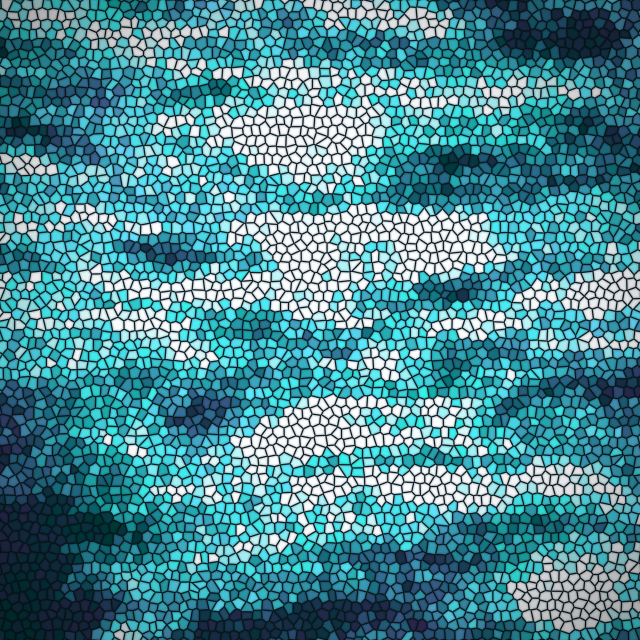
This pattern is drawn by a Shadertoy shader. Its source:

```glsl
#define CELLS 66.0        // tiles across the canvas
#define JITTER 0.66       // irregularity of the tile seeds
#define GROUT 0.066       // half width of the joints, in tiles
#define SOFTNESS 0.075    // joint edge blur, in tiles
#define SWELL_GAIN 1.5    // strength of the broad light and dark patches
#define STREAK_GAIN 0.65  // strength of the thin horizontal streaks
#define GRAIN_GAIN 0.38   // tone difference between single tiles
#define VIGNETTE 0.34     // darkening toward the border

const vec3 JOINT = vec3(0.025, 0.09, 0.12);
const vec3 ABYSS = vec3(0.07, 0.20, 0.28);
const vec3 DEEP  = vec3(0.13, 0.41, 0.52);
const vec3 TEAL  = vec3(0.20, 0.64, 0.72);
const vec3 CYAN  = vec3(0.31, 0.90, 0.95);
const vec3 PALE  = vec3(0.66, 0.94, 0.96);
const vec3 FOAM  = vec3(0.97, 0.98, 0.99);

float hash(vec2 p) {
    return fract(sin(dot(p, vec2(127.1, 311.7))) * 43758.5);
}

float noise(vec2 p) {
    vec2 i = floor(p), f = fract(p);
    f = f * f * (3.0 - 2.0 * f);
    return mix(mix(hash(i), hash(i + vec2(1, 0)), f.x),
               mix(hash(i + vec2(0, 1)), hash(i + vec2(1, 1)), f.x), f.y);
}

float fbm(vec2 p) {
    float sum = 0.0, weight = 0.53;
    for (int i = 0; i < 3; i++) {
        sum += weight * noise(p);
        p = mat2(0.99, 0.1, -0.1, 0.99) * p * 2.03 + 17.3;
        weight *= 0.53;
    }
    return sum;
}

// Jittered seed; odd rows are shifted to favour hexagonal tiles
vec2 seed(vec2 cell) {
    vec2 offset = vec2(hash(cell), hash(cell + 57.3)) - 0.5;
    float shift = 0.5 * mod(cell.y, 2.0) - 0.25;
    return cell + 0.5 + JITTER * offset + vec2(shift, 0.0);
}

// Returns the nearest seed (xy) and the distance to the tile border (z)
vec3 voronoi(vec2 p) {
    vec2 base = floor(p), nearest = vec2(0);
    float best = 1e3, border = 1e3;
    for (int y = -2; y <= 2; y++)
    for (int x = -2; x <= 2; x++) {
        vec2 s = seed(base + vec2(x, y));
        float d = dot(s - p, s - p);
        if (d < best) { best = d; nearest = s; }
    }
    for (int y = -2; y <= 2; y++)
    for (int x = -2; x <= 2; x++) {
        vec2 s = seed(base + vec2(x, y));
        vec2 across = s - nearest;
        if (dot(across, across) > 1e-4)
            border = min(border, dot(0.5 * (s + nearest) - p, normalize(across)));
    }
    return vec3(nearest, border);
}

// Brightness of the rippled water at a point
float waterTone(vec2 p) {
    vec2 q = p + vec2(0.0, 0.09 * noise(p * 3.5 + 4.0));
    float swell = fbm(q * vec2(5.0, 12.0) + 3.7) - 0.45;
    float streak = noise(q * vec2(5.5, 33.0) + 21.0) - 0.5;
    vec2 c = p - vec2(0.48, 0.53);
    float corner = smoothstep(0.42, 0.0, length(p * vec2(1.3, 1.0)));
    return 0.62 + SWELL_GAIN * swell + STREAK_GAIN * streak
         - 0.6 * dot(c, c) - 0.3 * corner;
}

vec3 waterColor(float t) {
    vec3 color = mix(ABYSS, DEEP, smoothstep(0.02, 0.20, t));
    color = mix(color, TEAL, smoothstep(0.24, 0.40, t));
    color = mix(color, CYAN, smoothstep(0.45, 0.59, t));
    color = mix(color, PALE, smoothstep(0.68, 0.78, t));
    return mix(color, FOAM, smoothstep(0.77, 0.86, t));
}

void mainImage(out vec4 fragColor, in vec2 fragCoord) {
    vec2 uv = fragCoord / iResolution.y;
    vec3 tile = voronoi(uv * CELLS);
    vec2 site = tile.xy / CELLS;

    // One flat colour per tile, shifted between steel blue and turquoise
    float tone = waterTone(site) + GRAIN_GAIN * (hash(floor(tile.xy * 31.0)) - 0.5);
    vec3 color = waterColor(tone);
    float hue = 0.6 * hash(floor(tile.xy * 47.0)) + 0.8 * noise(site * 6.0 + 9.0) - 0.7;
    color += hue * vec3(0.20, -0.06, 0.10) * (1.0 - smoothstep(0.6, 0.8, tone));

    // Soft shading inside the tile, then the dark joint
    color *= 0.88 + 0.14 * smoothstep(0.08, 0.32, tile.z);
    float blur = max(SOFTNESS, 0.55 * CELLS / iResolution.y);
    color = mix(JOINT, color, smoothstep(GROUT - blur, GROUT + blur, tile.z));

    // Darker border
    vec2 edge = fragCoord / iResolution.xy - 0.5;
    color *= 1.0 - VIGNETTE * smoothstep(0.06, 0.5, dot(edge, edge));
    fragColor = vec4(clamp(color, 0.0, 1.0), 1.0);
}
```
